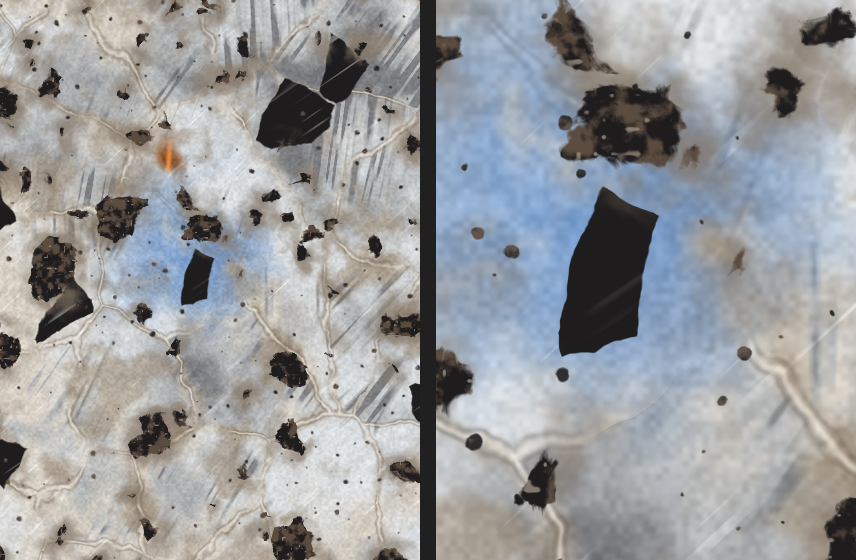
Left, the full canvas; right, a detail of the centre.
Give the GLSL for this texture, as a Shadertoy shader.

```glsl
// Polished feldspar-rich granite: pale streaked crystals with cream seams,
// ragged dark mineral clusters, angular mica, fine specks, blue sheen and rust.
// Crystals are warped Voronoi cells; clusters and specks are scattered discs.

const vec3 PALE   = vec3(0.85, 0.865, 0.875);
const vec3 CREAM  = vec3(0.84, 0.81, 0.765);
const vec3 GREY   = vec3(0.70, 0.71, 0.715);
const vec3 SLATE  = vec3(0.47, 0.475, 0.49);
const vec3 TAN    = vec3(0.64, 0.585, 0.515);
const vec3 BROWN  = vec3(0.36, 0.30, 0.25);
const vec3 BLACK  = vec3(0.12, 0.11, 0.115);
const vec3 BLUE   = vec3(0.43, 0.60, 0.82);
const vec3 RUST   = vec3(0.70, 0.38, 0.13);

float hash(vec2 p) {
    vec3 q = fract(vec3(p.xyx) * 0.1031);
    q += dot(q, q.yzx + 33.33);
    return fract((q.x + q.y) * q.z);
}

vec2 hash2(vec2 p) {
    return vec2(hash(p), hash(p + 57.3));
}

float noise(vec2 p) {
    vec2 i = floor(p), f = fract(p);
    f = f * f * (3.0 - 2.0 * f);
    return mix(mix(hash(i), hash(i + vec2(1, 0)), f.x),
               mix(hash(i + vec2(0, 1)), hash(i + vec2(1, 1)), f.x), f.y);
}

float fbm(vec2 p) {
    float sum = 0.0, amp = 0.5;
    for (int i = 0; i < 5; i++) {
        sum += amp * noise(p);
        p = mat2(1.6, 1.2, -1.2, 1.6) * p + 17.1;
        amp *= 0.5;
    }
    return sum / 0.97;
}

vec2 warp(vec2 p, float freq, float amp) {
    return p + amp * (vec2(fbm(p * freq), fbm(p * freq + 41.7)) - 0.5);
}

// Voronoi cell: xy = cell id, z = distance to the nearest border.
vec3 crystal(vec2 p, float scale, float seed) {
    p *= scale;
    vec2 base = floor(p), nearest = vec2(0), id = base;
    float best = 1e3, border = 1e3;
    for (int k = 0; k < 9; k++) {
        vec2 c = base + vec2(k % 3 - 1, k / 3 - 1);
        vec2 r = c + hash2(c + seed) - p;
        if (dot(r, r) < best) { best = dot(r, r); nearest = r; id = c; }
    }
    for (int k = 0; k < 25; k++) {
        vec2 c = id + vec2(k % 5 - 2, k / 5 - 2);
        vec2 r = c + hash2(c + seed) - p, d = r - nearest;
        if (dot(d, d) > 1e-5) border = min(border, dot(0.5 * (r + nearest), normalize(d)));
    }
    return vec3(id, border / scale);
}

// Signed distance to discs on a jittered grid, gathered into loose groups.
float scatter(vec2 p, float scale, float chance, float rMin, float rMax, float seed) {
    vec2 base = floor(p * scale);
    float d = 1.0;
    for (int k = 0; k < 9; k++) {
        vec2 c = base + vec2(k % 3 - 1, k / 3 - 1);
        float size = hash(c + seed + 9.2);
        float crowd = 2.0 * noise(c / scale * 5.0 + seed);
        if (hash(c + seed + 3.7) < chance * crowd)
            d = min(d, length(p - (c + hash2(c + seed)) / scale) - mix(rMin, rMax, size * size));
    }
    return d;
}

// Fine fibres along a direction, 0 to 1.
float streaks(vec2 p, float angle, float density) {
    vec2 dir = vec2(cos(angle), sin(angle));
    return noise(vec2(dot(p, vec2(-dir.y, dir.x)) * density, dot(p, dir) * density * 0.06));
}

float cover(float d, float soft) {
    return 1.0 - smoothstep(-soft, soft, d);
}

vec3 feldspar(vec2 p, vec3 cell) {
    float kind = hash(cell.xy + 5.1), cloud = fbm(p * 7.0 + 3.0);
    float angle = 1.2 + 0.9 * (hash(cell.xy + 8.4) - 0.5);
    float fibre = 0.6 * streaks(p, angle, 130.0) + 0.4 * streaks(p, angle + 0.04, 45.0);
    float scored = smoothstep(0.42, 0.68, fbm(p * 5.0 + 60.0));
    float v = 0.32 + 0.56 * kind + 1.3 * (cloud - 0.5) - 0.75 * scored * smoothstep(0.5, 0.85, fibre);
    vec3 light = mix(PALE, CREAM, smoothstep(0.42, 0.66, fbm(p * 3.5 + 22.0)));
    vec3 col = mix(SLATE, GREY, smoothstep(0.0, 0.36, v));
    col = mix(col, light, smoothstep(0.32, 0.68, v));
    return col + 0.07 * (fibre - 0.5);
}

// Dark aggregate with brown crumbs and bright glints.
vec3 darkMineral(vec2 p) {
    float crumbs = fbm(p * 75.0);
    vec3 col = mix(BLACK, BROWN, smoothstep(0.42, 0.72, crumbs + 0.3 * (noise(p * 9.0) - 0.5)));
    return mix(col, TAN, 0.75 * smoothstep(0.83, 0.97, noise(p * 150.0)));
}

void mainImage(out vec4 fragColor, in vec2 fragCoord) {
    vec2 p = fragCoord / iResolution.x;
    float px = 1.0 / iResolution.x;

    // Crystals and their seams
    vec2 bent = warp(p, 6.0, 0.13);
    vec3 cell = crystal(bent, 3.6, 12.0);
    vec3 col = feldspar(p, cell);
    float stain = fbm(p * 9.0 + 80.0);
    float seam = cover(cell.z - 0.07 * (stain - 0.32), 0.018);
    col = mix(col, mix(TAN, CREAM, smoothstep(0.38, 0.62, fbm(p * 24.0))), 0.75 * seam);
    col = mix(col, TAN, 0.65 * smoothstep(0.57, 0.72, stain));
    float lip = smoothstep(0.4, 0.6, noise(p * 12.0));
    col = mix(col, BROWN, 0.3 * lip * cover(abs(cell.z - 0.006) - 0.002, 0.003));
    col = mix(col, CREAM * 1.06, 0.7 * lip * cover(cell.z - 0.002, 0.002));

    // Blue sheen and rust glow
    float sheen = smoothstep(0.30, 0.02, length(p - vec2(0.46, 0.73)));
    col = mix(col, BLUE, 0.85 * sheen * smoothstep(0.40, 0.66, fbm(p * 8.0 + 31.0)));
    float rust = smoothstep(0.06, 0.015, length((bent - vec2(0.42, 0.98)) * vec2(1.3, 0.8)));
    col = mix(col, RUST * (0.5 + streaks(p, 1.5, 90.0)), 0.85 * rust);

    // Fine grain and pale scratches
    col += 0.09 * (noise(p * 190.0) - 0.5) + 0.08 * (fbm(p * 55.0) - 0.5);
    col += 0.10 * smoothstep(0.88, 1.0, streaks(p, 0.75, 160.0));

    // Angular mica
    vec3 flake = crystal(warp(p, 14.0, 0.035), 9.0, 70.0);
    float mica = step(0.965, hash(flake.xy + 2.9)) * cover(0.003 - flake.z, px);
    vec3 micaCol = BLACK + 0.35 * smoothstep(0.8, 1.0, streaks(p, 0.6, 110.0));
    col = mix(col, micaCol, mica);

    // Dark clusters with brown halos, crumbs around them, and specks
    vec2 ragged = warp(warp(p, 11.0, 0.09), 45.0, 0.035);
    float cluster = scatter(ragged, 5.0, 0.60, 0.014, 0.062, 4.0);
    cluster = min(cluster, scatter(ragged, 13.0, 0.20, 0.006, 0.022, 27.0));
    float speck = scatter(warp(p, 60.0, 0.008), 26.0, 0.28, 0.0012, 0.0065, 51.0);
    float halo = smoothstep(0.05, 0.0, cluster) * smoothstep(0.32, 0.62, fbm(p * 13.0 + 7.0));
    col = mix(col, mix(TAN, BROWN, 0.45), 0.75 * halo);
    vec3 dark = darkMineral(p);
    col = mix(col, dark, 0.9 * cover(speck, 1.2 * px));
    col = mix(col, dark, cover(cluster, 0.003));

    fragColor = vec4(clamp(col, 0.0, 1.0), 1.0);
}
```
